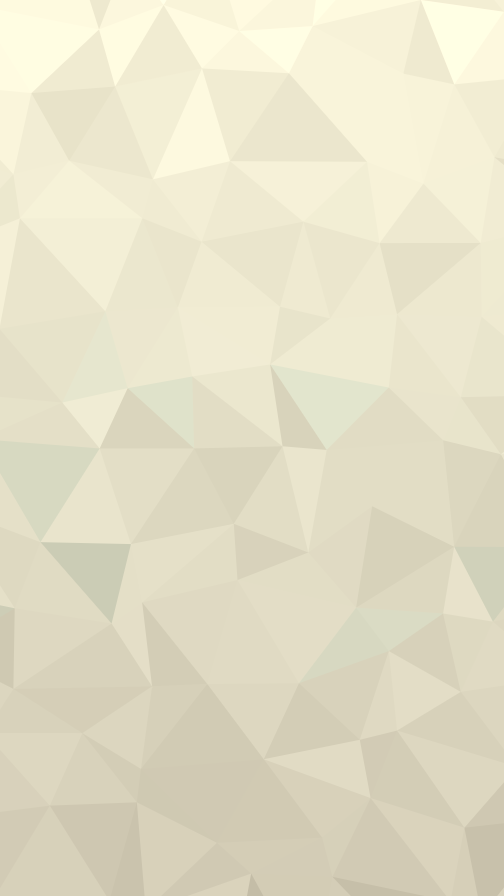
A WebGL 2 fragment shader for this background:

```glsl
#version 300 es
precision highp float;
// Pale cream low-poly mosaic of irregular triangles, light above and darker below.

#define CELL vec2(0.168, 0.146)
#define JITTER 0.70
#define CONTRAST 0.052
#define GREEN_CHANCE 0.13
#define LOW_COLOR vec3(0.815, 0.787, 0.700)
#define MID_COLOR vec3(0.895, 0.877, 0.782)
#define HIGH_COLOR vec3(0.985, 0.966, 0.862)
#define GREEN_TINT vec3(0.955, 0.985, 0.985)

uniform vec2 u_resolution;
out vec4 fragColor;

vec2 hash2(vec2 p) {
    vec3 q = fract(p.xyx * vec3(0.1031, 0.1030, 0.0973));
    q += dot(q, q.yzx + 33.33);
    return fract((q.xx + q.yz) * q.zy);
}

float cross2(vec2 a, vec2 b) { return a.x * b.y - a.y * b.x; }

// Jittered lattice point; every other row is shifted by half a cell.
vec2 latticePoint(vec2 id) {
    vec2 offset = vec2(0.5 * mod(id.y, 2.0), 0.0);
    return (id + offset + JITTER * (hash2(id + 47.0) - 0.5)) * CELL;
}

// Signed distance to the line a-b, positive on its left.
float edgeDistance(vec2 p, vec2 a, vec2 b) {
    return cross2(b - a, p - a) / length(b - a);
}

// Flat facet colour from its height on the canvas and a random shade.
vec3 facetColor(float height, vec2 seed) {
    vec3 color = mix(LOW_COLOR, MID_COLOR, clamp(height * 2.0, 0.0, 1.0));
    color = mix(color, HIGH_COLOR, clamp(height * 2.0 - 1.0, 0.0, 1.0));
    vec2 r = hash2(seed + 113.0);
    vec2 s = hash2(seed + 291.0);
    float shade = 1.3 * (r.x + r.y - 1.0);
    color *= 1.0 + CONTRAST * shade * vec3(0.95, 1.0, 1.1);
    float greenZone = smoothstep(0.18, 0.28, height) * (1.0 - smoothstep(0.55, 0.65, height));
    return color * mix(vec3(1.0), GREEN_TINT, greenZone * step(s.x, GREEN_CHANCE));
}

// Adds one counter-clockwise triangle, weighted by its pixel coverage.
void addTriangle(inout vec4 sum, vec2 p, vec2 a, vec2 b, vec2 c, vec2 seed) {
    float inside = min(edgeDistance(p, a, b), min(edgeDistance(p, b, c), edgeDistance(p, c, a)));
    float coverage = clamp(inside * u_resolution.x + 0.5, 0.0, 1.0);
    if (coverage > 0.0) {
        float height = (a.y + b.y + c.y) / 3.0 * u_resolution.x / u_resolution.y;
        sum += coverage * vec4(facetColor(height, seed), 1.0);
    }
}

void main() {
    vec2 p = gl_FragCoord.xy / u_resolution.x;
    vec2 home = floor(p / CELL);
    vec4 sum = vec4(0.0);

    for (int y = -1; y <= 1; y++) {
        for (int x = -1; x <= 1; x++) {
            vec2 id = home + vec2(x, y);
            vec2 a = latticePoint(id);
            vec2 b = latticePoint(id + vec2(1.0, 0.0));
            vec2 c = latticePoint(id + vec2(1.0, 1.0));
            vec2 d = latticePoint(id + vec2(0.0, 1.0));
            vec2 seed = id * vec2(2.0, 1.0);

            // Split along a-c when the angles at b and d sum to less than 180 degrees.
            float angleSum = cross2(c - b, a - b) * dot(a - d, c - d)
                           + dot(c - b, a - b) * cross2(a - d, c - d);
            if (angleSum > 0.0) {
                addTriangle(sum, p, a, b, c, seed);
                addTriangle(sum, p, a, c, d, seed + vec2(1.0, 0.0));
            } else {
                addTriangle(sum, p, a, b, d, seed);
                addTriangle(sum, p, b, c, d, seed + vec2(1.0, 0.0));
            }
        }
    }
    fragColor = vec4(sum.rgb / max(sum.a, 0.001), 1.0);
}
```
